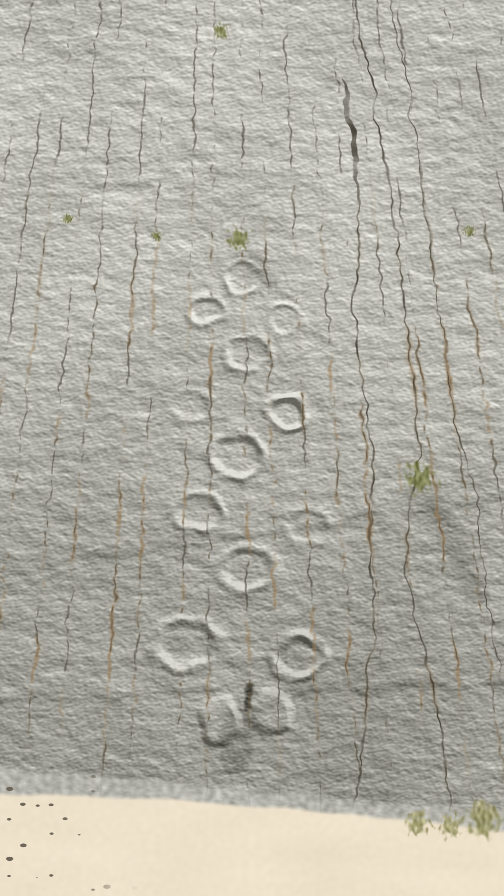
A Shadertoy shader for this texture:

```glsl
// A sunlit limestone wall with round hollows, cracks and tufts above sand.
// Gradient noise and ragged ring-shaped pits form a height field lit by a finite
// difference; cracks are warped polylines and a fan of repeated lines.
#define SUN_STEP vec2(.0014, .0029)
#define RELIEF 0.56
#define GRAIN vec2(15, 24)
#define FAN_SPACING 0.046
#define CRACK_WIDTH 0.0014
#define CRACK_COLOR vec3(.27, .25, .21)
#define RUST_COLOR vec3(.60, .48, .33)
#define SAND_COLOR vec3(.935, .885, .795)
#define LEAF_COLOR vec3(.43, .45, .25)

// Hollows: centre, radius, depth
const vec4 PITS[12] = vec4[12](
  vec4(.571,.961,.040,1.7), vec4(.472,.876,.054,1.3), vec4(.392,.763,.050,1.1),
  vec4(.491,.652,.056,1.2), vec4(.369,.502,.063,1.4), vec4(.592,.475,.051,1.5),
  vec4(.491,1.078,.045,.9), vec4(.410,1.164,.037,1.), vec4(.484,1.228,.040,.7),
  vec4(.565,1.147,.035,.6), vec4(.611,.733,.045,.6), vec4(.380,.975,.041,.6));
// Plants: centre, radius
const vec3 TUFTS[9] = vec3[9](
  vec3(.472,1.304,.026), vec3(.832,.829,.038), vec3(.438,1.717,.018),
  vec3(.134,1.343,.012), vec3(.311,1.309,.012), vec3(.931,1.32,.014),
  vec3(.960,.155,.046), vec3(.829,.145,.030), vec3(.894,.140,.028));
const vec2 CRACK_A[9] = vec2[9](
  vec2(.675,1.62), vec2(.703,1.516), vec2(.712,1.274), vec2(.698,1.171), vec2(.719,1.032),
  vec2(.742,.825), vec2(.735,.664), vec2(.742,.514), vec2(.703,.175));
const vec2 CRACK_B[9] = vec2[9](
  vec2(.703,1.78), vec2(.77,1.424), vec2(.795,1.24), vec2(.834,.882), vec2(.809,.756),
  vec2(.806,.641), vec2(.829,.537), vec2(.871,.364), vec2(.894,.168));
const vec2 CRACK_C[9] = vec2[9](
  vec2(.772,1.78), vec2(.806,1.631), vec2(.841,1.378), vec2(.864,1.217), vec2(.894,.986),
  vec2(.922,.871), vec2(.952,.767), vec2(.947,.71), vec2(.991,.445));

vec2 hash2(vec2 p) {
  vec3 q = fract(p.xyx * vec3(.1031, .1030, .0973));
  q += dot(q, q.yzx + 33.33);
  return fract((q.xx + q.yz) * q.zy);
}
float corner(vec2 cell, vec2 d) { return dot(hash2(cell) * 2. - 1., d); }
float noise(vec2 p) {
  vec2 i = floor(p), f = p - i, u = f * f * (3. - 2. * f), e = vec2(1, 0);
  return mix(mix(corner(i, f), corner(i + e, f - e), u.x),
    mix(corner(i + e.yx, f - e.yx), corner(i + 1., f - 1.), u.x), u.y);
}
float mound(vec2 p, vec2 c, vec2 r) { return smoothstep(1.15, .65, length((p - c) / r)); }
float wallHeight(vec2 p) {
  float h = 0., amp = 1.;
  vec2 q = p * GRAIN;
  for (int i = 0; i < 4; i++) { h += amp * noise(q); q = q * 2.03 + 17.3; amp *= .64; }
  float wear = .8 + 1.3 * noise(p * 26. + 9.);
  p += .015 * vec2(noise(p * 24.), noise(p * 24. + 40.));
  for (int i = 0; i < 12; i++) {
    float d = length((p - PITS[i].xy) / (PITS[i].z * vec2(1, .78)));
    float rim = (d - 1.) / .22;
    h += PITS[i].w * (wear * exp(-rim * rim) - .7 * smoothstep(1., .55, d));
  }
  return h + 2.1 * max(mound(p, vec2(.437, .35), vec2(.043, .048)),
    mound(p, vec2(.537, .365), vec2(.046)));
}
float segment(vec2 p, vec2 a, vec2 b) {
  vec2 d = b - a;
  return length(p - a - d * clamp(dot(p - a, d) / dot(d, d), 0., 1.));
}
float polyline(vec2 p, vec2 pts[9]) {
  float d = 9.;
  for (int i = 0; i < 8; i++) d = min(d, segment(p, pts[i], pts[i + 1]));
  return d;
}

void mainImage(out vec4 fragColor, in vec2 fragCoord) {
  vec2 p = fragCoord / iResolution.x;
  float px = 1. / iResolution.x, rough = noise(p * 75.);
  vec2 bend = p + vec2(.012 * noise(p * vec2(5, 21)) + .007 * noise(p * 60.), 0);

  // Lit rock with two ledges, darker toward the foot
  float tone = mix(.6, .738, smoothstep(.25, 1.35, p.y)) + .08 * noise(p * 3.5);
  float light = RELIEF * (wallHeight(p) - wallHeight(p + SUN_STEP));
  float sway = .02 * noise(p * 9.);
  float ledge = min(abs(p.y - .64 - .15 * p.x - sway), abs(p.y - .39 - .03 * p.x - sway)) / .007;
  tone += clamp(light, -.29, .2) + .06 * noise(p * 140.) - .08 * exp(-ledge * ledge);

  // Cast shadows and the cleft between the paired slabs
  tone -= .09 * smoothstep(.035, 0., segment(p, vec2(.855, .79), vec2(.95, .6)));
  tone -= .1 * smoothstep(.025, 0., segment(p, vec2(.49, 1.28), vec2(.54, 1.22)));
  tone -= .11 * mound(bend, vec2(.468, .305), vec2(.036, .072));
  tone -= .32 * smoothstep(.011, .002, segment(bend, vec2(.494, .415), vec2(.488, .375)));
  vec3 col = tone - vec3(0, .003, .035);

  // Fan of thin, broken cracks with rust beside them
  float pitch = FAN_SPACING * (1.7 - .4 * p.y);
  float lane = (bend.x - .45) / pitch, id = floor(lane);
  float fan = abs(lane - id - .3 - .4 * hash2(vec2(id + 50., 3)).x) * pitch;
  float broken = smoothstep(-.1, .3, noise(vec2(id * 7.3, p.y * 9.)) + .5 * rough);
  float zone = smoothstep(.15, .5, p.y) * smoothstep(1.5, 1., p.y);
  float rusty = zone * smoothstep(-.1, .35, noise(vec2(id * 5.1 + 9., p.y * 9.)) + .4 * rough);
  col = mix(col, RUST_COLOR, .6 * rusty * smoothstep(.006, .001, fan));
  col = mix(col, CRACK_COLOR, .6 * broken * smoothstep(CRACK_WIDTH + px, 0., fan));

  // Long cracks, the first gaping near its top
  float gape = .004 * smoothstep(1.36, 1.5, p.y) * smoothstep(1.64, 1.56, p.y);
  float deep = min(polyline(bend, CRACK_A) - gape,
    min(polyline(bend, CRACK_B), polyline(bend, CRACK_C) + .0006));
  float seep = zone * smoothstep(-.1, .35, noise(p * vec2(4, 9)));
  col = mix(col, RUST_COLOR, .5 * seep * smoothstep(.008, .001, deep));
  float open = clamp(.62 + noise(p * vec2(6, 30)), 0., .95);
  col = mix(col, CRACK_COLOR, open * smoothstep(CRACK_WIDTH + px, 0., deep));

  // Pale rubble, then sand
  float wave = .012 * noise(p * 14.);
  float foot = p.y - .255 + .09 * p.x - wave;
  float shore = p.y - .203 + .02 * p.x + .055 * p.x * p.x - wave * .6;
  col = mix(col, vec3(.74, .74, .71) + .25 * rough, .75 * smoothstep(.01, -.01, foot));
  vec3 sand = SAND_COLOR + .025 * noise(p * vec2(7, 18)) + .02 * rough;
  col = mix(col, sand, smoothstep(.006, -.006, shore));

  // Loose stones on the left
  vec2 grid = p * 36., cell = floor(grid), rnd = hash2(cell + 11.);
  float stone = length((grid - cell - .3 - .4 * rnd) * vec2(.7, 1.2)) - .16 * rnd.y;
  float strewn = step(.8, rnd.x) * smoothstep(.3, .1, p.x) * step(foot, 0.);
  col = mix(col, vec3(.43, .4, .35), strewn * smoothstep(36. * px, 0., stone));

  // Ragged plants, paler on the sand
  for (int i = 0; i < 9; i++) {
    vec2 d = (p - TUFTS[i].xy) / TUFTS[i].z;
    float ragged = noise(d * vec2(4, 2.5) + float(i) * 9.);
    float leaf = smoothstep(.95, .3, length(d) + .9 * ragged + .5 * rough);
    vec3 green = mix(LEAF_COLOR, vec3(.68, .65, .47), i > 5 ? .65 + .3 * d.y : .15);
    col = mix(col, green + .35 * noise(p * vec2(130, 70)), .85 * leaf);
  }
  fragColor = vec4(clamp(col, 0., 1.), 1);
}
```
